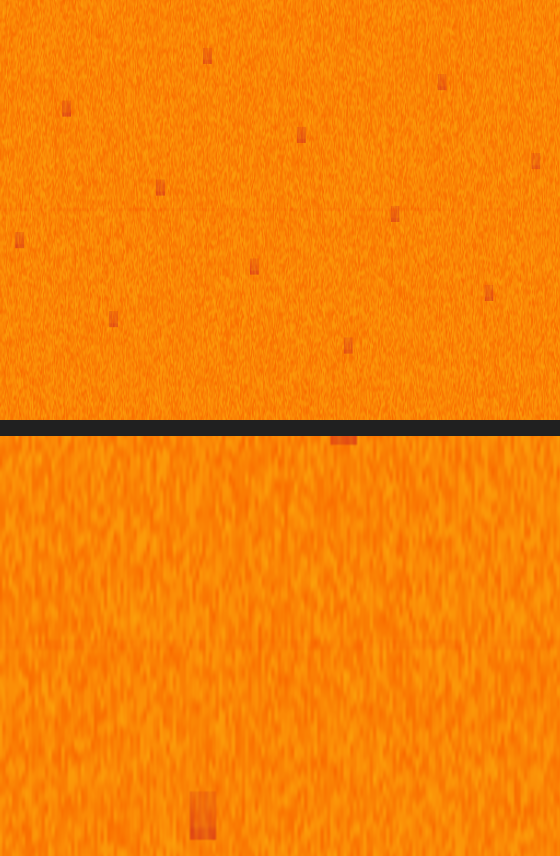
Top: the whole. Bottom: its middle third, enlarged.
Reproduce this texture procedurally as a WebGL 1 fragment shader.

```glsl
precision highp float;

uniform vec2 u_resolution;

const vec3 ORANGE = vec3(0.982, 0.520, 0.020);
const vec3 GRAIN_TINT = vec3(0.01, 0.215, 0.045);
const vec3 MARK_COLOR = vec3(0.86, 0.24, 0.09);

// Grain cells per canvas height: narrow across, long upwards
const vec2 FINE_GRAIN = vec2(384.0, 104.0);
const vec2 BROAD_GRAIN = vec2(256.0, 76.0);
const float FINE_SHARE = 0.70;

const float MARK_COUNT = 12.0;
const float FIRST_COLUMN = 0.0352;
const float COLUMN_STEP = 0.0838;
const float TOP_ROW = 0.867;
const float ROW_STEP = 0.0627;
const float ROW_SEED = 0.6;
const float ROW_STRIDE = 0.618;
const vec2 MARK_HALF = vec2(0.0104, 0.0192);
const float MARK_SOFTNESS = 0.0013;

const float SEAM_HEIGHT = 0.501;
const float SEAM_WIDTH = 0.006;
const float SEAM_DEPTH = 0.026;

float hash(vec2 cell) {
  vec3 q = fract(vec3(cell.xyx) * 0.1031);
  q += dot(q, q.yzx + 33.33);
  return fract((q.x + q.y) * q.z);
}

// Smooth noise along one fibre, shifted so that fibres never line up in rows
float fibre(float column, float height) {
  float y = height + 7.0 * hash(vec2(column, 3.7));
  float cell = floor(y);
  float f = y - cell;
  f = f * f * (3.0 - 2.0 * f);
  return mix(hash(vec2(column, cell)), hash(vec2(column, cell + 1.0)), f);
}

float fibreNoise(vec2 p) {
  float column = floor(p.x);
  float f = p.x - column;
  f = f * f * (3.0 - 2.0 * f);
  return mix(fibre(column, p.y), fibre(column + 1.0, p.y), f);
}

// Upright fibres, centred on zero
float grain(vec2 p) {
  float fine = fibreNoise(p * FINE_GRAIN + vec2(17.15, 20.0));
  float broad = fibreNoise(p * BROAD_GRAIN + 131.0);
  return mix(broad, fine, FINE_SHARE) - 0.5;
}

float boxMask(vec2 p, vec2 halfSize) {
  vec2 edge = abs(p) - halfSize;
  vec2 inside = 1.0 - smoothstep(-MARK_SOFTNESS, MARK_SOFTNESS, edge);
  return inside.x * inside.y;
}

// Dark streaked block with a heavier foot
float markShade(vec2 p, float seed) {
  vec2 local = p / MARK_HALF;
  float streak = fibreNoise(vec2(local.x * 3.8 + seed * 19.0, local.y * 0.8 + seed));
  float sides = smoothstep(0.5, 0.9, abs(local.x));
  float foot = 1.0 - smoothstep(-0.65, -0.35, local.y);
  float shade = 0.20 + 0.40 * streak + 0.10 * sides + 0.20 * foot;
  shade *= mix(1.0, 0.75, smoothstep(0.0, 1.0, local.y));
  return shade * boxMask(p, MARK_HALF);
}

// One mark in each column, its row stepped around the canvas
float scatteredMarks(vec2 uv, float aspect) {
  float column = floor((uv.x - FIRST_COLUMN) / COLUMN_STEP + 0.5);
  column = clamp(column, 0.0, MARK_COUNT - 1.0);
  float row = floor(MARK_COUNT * fract(ROW_SEED + column * ROW_STRIDE));
  vec2 center = vec2(FIRST_COLUMN + column * COLUMN_STEP, TOP_ROW - row * ROW_STEP);
  return markShade((uv - center) * vec2(aspect, 1.0), column + 1.0);
}

// Faint uneven line across the middle
float seamShade(vec2 p) {
  float band = 1.0 - smoothstep(0.3, 1.0, abs(p.y - SEAM_HEIGHT) / SEAM_WIDTH);
  return band * SEAM_DEPTH * (0.4 + 0.9 * fibreNoise(vec2(p.x * 60.0, 5.0)));
}

void main() {
  vec2 uv = gl_FragCoord.xy / u_resolution;
  float aspect = u_resolution.x / u_resolution.y;
  vec2 p = uv * vec2(aspect, 1.0);

  vec3 color = ORANGE + GRAIN_TINT * grain(p);
  color.g -= seamShade(p);
  color = mix(color, MARK_COLOR, scatteredMarks(uv, aspect));
  gl_FragColor = vec4(clamp(color, 0.0, 1.0), 1.0);
}
```
